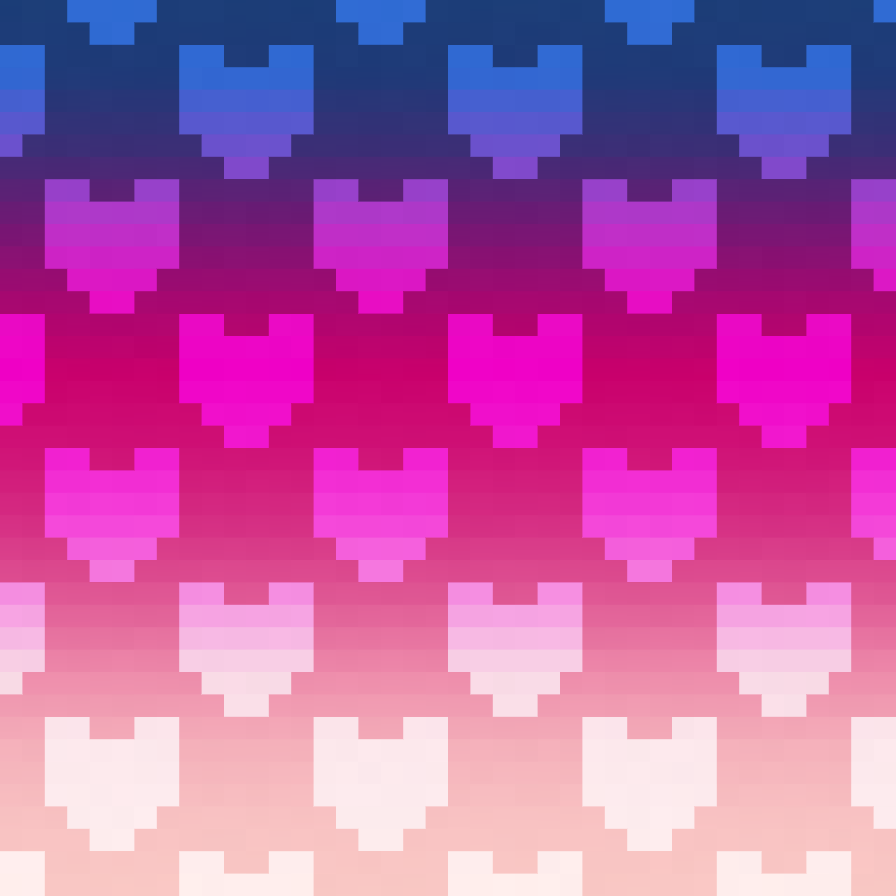
This pattern is drawn by a Shadertoy shader. Its source:

```glsl
// Samples 13 evenly spaced colour stops, t running from 0 (top) to 1 (bottom)
vec3 ramp(vec3 stops[13], float t) {
    float s = clamp(t, 0.0, 0.9999) * 12.0;
    int i = int(s);
    return mix(stops[i], stops[i + 1], fract(s)) / 255.0;
}

vec3 backgroundColor(float t) {
    return ramp(vec3[13](
        vec3(28, 62, 120), vec3(31, 58, 120), vec3(60, 46, 118),
        vec3(114, 24, 116), vec3(165, 8, 112), vec3(201, 0, 108),
        vec3(207, 17, 118), vec3(213, 46, 131), vec3(223, 88, 148),
        vec3(237, 138, 170), vec3(244, 176, 186), vec3(248, 194, 194),
        vec3(249, 200, 196)), t);
}

vec3 heartColor(float t) {
    return ramp(vec3[13](
        vec3(48, 108, 212), vec3(48, 104, 210), vec3(110, 80, 204),
        vec3(185, 52, 200), vec3(231, 14, 195), vec3(240, 0, 198),
        vec3(241, 27, 207), vec3(244, 68, 217), vec3(245, 146, 225),
        vec3(248, 216, 229), vec3(252, 232, 236), vec3(253, 236, 238),
        vec3(255, 238, 236)), t);
}

float hash(vec2 p) {
    return fract(sin(dot(p, vec2(41.3, 289.1))) * 43758.5);
}

// Antialiased coverage of an axis-aligned box
float box(vec2 p, vec2 low, vec2 high, float pixel) {
    vec2 inside = min(p - low, high - p) / pixel + 0.5;
    return clamp(min(inside.x, inside.y), 0.0, 1.0);
}

// Blocky heart, 6 by 6 cells, with y pointing down
float heart(vec2 p, float pixel) {
    float body = box(p, vec2(0, 0), vec2(6, 4), pixel);
    float notch = box(p, vec2(2, -1), vec2(4, 1), pixel);
    float waist = box(p, vec2(1, 3), vec2(5, 5), pixel);
    float tip = box(p, vec2(2, 4), vec2(4, 6), pixel);
    return max(min(body, 1.0 - notch), max(waist, tip));
}

void mainImage(out vec4 fragColor, in vec2 fragCoord) {
    // Grid of 40 cells, counted from the top left
    vec2 grid = vec2(fragCoord.x, iResolution.y - fragCoord.y) * 40.0 / iResolution.y;
    float pixel = 40.0 / iResolution.y;

    // Cell centre height, with softened steps between rows
    float edge = floor(grid.y + 0.5);
    float stepped = edge + clamp((grid.y - edge) / pixel, -0.5, 0.5);

    // Staggered rows of hearts
    float row = floor((grid.y - 2.0) / 6.0);
    vec2 p = vec2(mod(grid.x - 5.0 - 6.0 * mod(row, 2.0), 12.0) - 3.0,
                  grid.y - 2.0 - 6.0 * row);

    // Banded gradients, the background partly smooth
    vec3 color = backgroundColor(mix(grid.y, stepped, 0.6) / 40.0);
    color = mix(color, heartColor(stepped / 40.0), heart(p, pixel));

    // Faint tone change from cell to cell
    color += (hash(floor(grid)) - 0.5) * 0.008;
    fragColor = vec4(color, 1.0);
}
```
